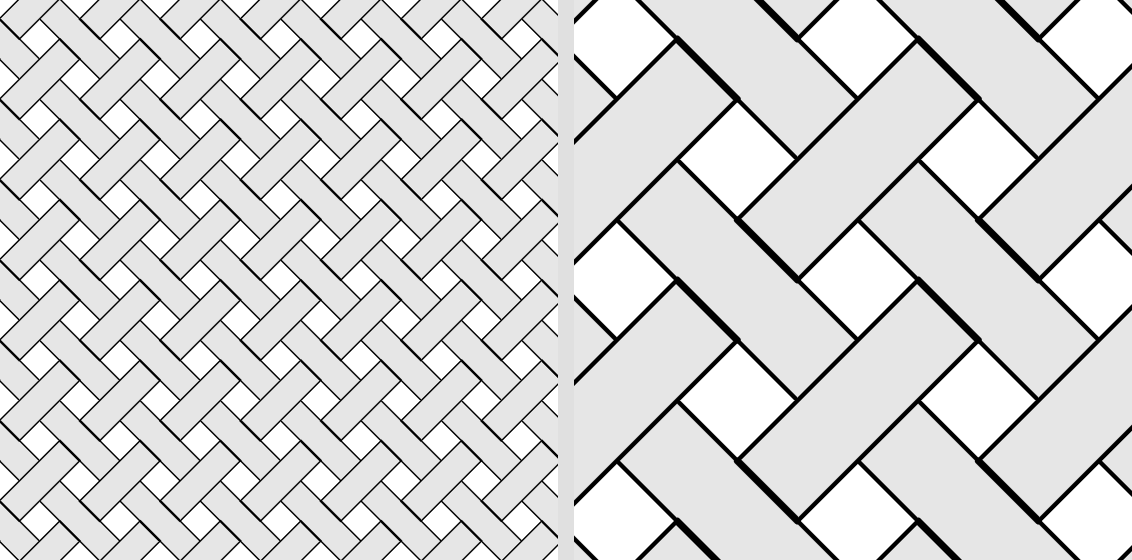
Left: the whole. Right: its middle third, enlarged.
Give the GLSL for this pattern, as a Shadertoy shader.

```glsl
const float REPEATS_DOWN = 6.97;                // cells along the canvas height
const vec2 CELL_SHIFT = vec2(0.02, 0.5);        // first slat relative to the centre
const vec2 SLAT_HALF = vec2(0.5303, 0.1768);    // half length and width, in cells
const float LINE_HALF = 0.0090;
const float CAP_HALF = 0.0147;                  // heavier line on rising slat ends

const vec3 PAPER = vec3(1.0);
const vec3 SLAT = vec3(0.9);
const vec3 INK = vec3(0.0);

float boxDistance(vec2 p, vec2 halfSize) {
    vec2 d = abs(p) - halfSize;
    return length(max(d, 0.0)) + min(max(d.x, d.y), 0.0);
}

// Turns a point so that x runs along the rising diagonal.
vec2 alongDiagonal(vec2 p) {
    return vec2(p.x + p.y, p.y - p.x) * sqrt(0.5);
}

// Distance to both short ends of a slat.
float capDistance(vec2 p, vec2 halfSize) {
    return boxDistance(vec2(abs(p.x) - halfSize.x, p.y), vec2(0.0, halfSize.y));
}

float coverage(float distance, float pixel) {
    return clamp(0.5 - distance / pixel, 0.0, 1.0);
}

void mainImage(out vec4 fragColor, in vec2 fragCoord) {
    float pixel = REPEATS_DOWN / iResolution.y;
    vec2 p = (fragCoord - 0.5 * iResolution.xy) * pixel - CELL_SHIFT;
    vec2 cell = p - round(p);

    // Nearest fill and outline among the slats of neighbouring cells
    float fill = 1.0;
    float outline = 1.0;
    for (int y = -1; y <= 1; y++) {
        for (int x = -1; x <= 1; x++) {
            vec2 local = cell - vec2(x, y);
            vec2 rising = alongDiagonal(local);
            vec2 falling = alongDiagonal(local - 0.5).yx;

            float riseBox = boxDistance(rising, SLAT_HALF);
            float fallBox = boxDistance(falling, SLAT_HALF);
            fill = min(fill, min(riseBox, fallBox));

            float thinLine = min(abs(riseBox), abs(fallBox)) - LINE_HALF;
            float thickCap = capDistance(rising, SLAT_HALF) - CAP_HALF;
            outline = min(outline, min(thinLine, thickCap));
        }
    }

    // Slats over paper, ink on top
    vec3 color = mix(PAPER, SLAT, coverage(fill, pixel));
    color = mix(color, INK, coverage(outline, pixel));
    fragColor = vec4(color, 1.0);
}
```
